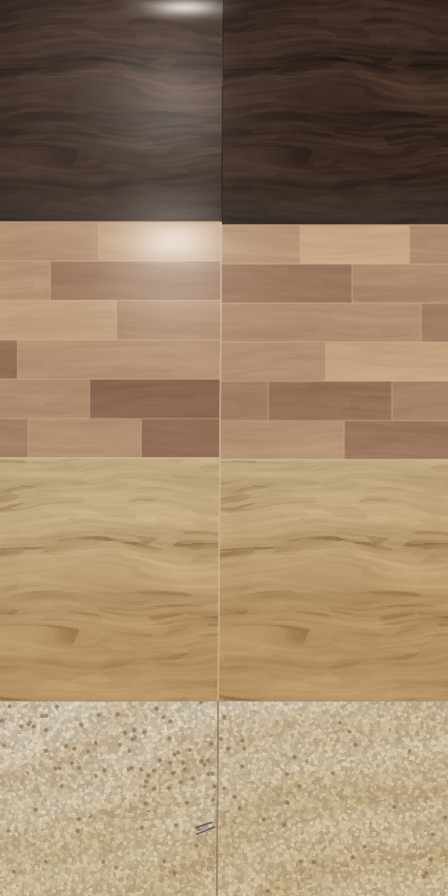
A Shadertoy shader for this texture:

```glsl
#define DARK_END 0.495
#define PLANK_END 1.022
#define OAK_END 1.565
#define SEAM_X 0.498
#define SEAM_LEAN 0.007
#define ROWS 6.0
#define EYE_SIZE vec2(0.10, 0.020)
#define SPECK_SCALE 125.0
#define LAMP_TINT vec3(0.96, 0.94, 0.92)

vec2 hash2(vec2 p) {
    vec3 q = fract(p.xyx * vec3(0.1031, 0.1030, 0.0973));
    q += dot(q, q.yzx + 33.33);
    return fract((q.xx + q.yz) * q.zy);
}

// Cellular noise: nearest distance and the id of that cell
vec2 cells(vec2 p) {
    vec2 base = floor(p), best = vec2(9.0, 0.0);
    for (int j = -1; j <= 1; j++)
    for (int i = -1; i <= 1; i++) {
        vec2 cell = base + vec2(i, j);
        vec2 rnd = hash2(cell);
        float d = length(cell + rnd - p);
        if (d < best.x) best = vec2(d, fract(rnd.x * 17.0 + rnd.y * 31.0));
    }
    return best;
}

float blob(vec2 p, vec2 center, vec2 size) {
    vec2 d = (p - center) / size;
    return exp(-dot(d, d));
}

float line(float d, float halfWidth, float px) {
    return 1.0 - smoothstep(halfWidth, halfWidth + px, abs(d));
}

float segment(vec2 p, vec2 a, vec2 b) {
    vec2 ab = b - a;
    return length(p - a - ab * clamp(dot(p - a, ab) / dot(ab, ab), 0.0, 1.0));
}

// Height field whose contours bend around two knots
float contour(vec2 p) {
    float h = p.y + 0.010 * sin(p.x * 10.0 + p.y * 9.0) + 0.004 * sin(p.x * 25.0 - p.y * 31.0);
    h += 0.034 * blob(p, vec2(0.245, 0.0), EYE_SIZE);
    return h + 0.028 * blob(p, vec2(0.10, 0.14), EYE_SIZE);
}

// Layered sines for rings, stretched cells for fibres; about -1 to 1
float grain(float x, float h) {
    float sum = 0.0, freq = 38.0, amp = 0.36;
    for (int i = 0; i < 5; i++) {
        float k = float(i);
        sum += amp * sin(h * freq + k * 1.7 + 1.4 * sin(x * (4.0 + 3.0 * k) + h * freq * 0.37));
        freq *= 1.83;
        amp *= 0.80;
    }
    float fibre = cells(vec2(x * 9.0, h * 130.0)).y + cells(vec2(x * 16.0, h * 60.0)).y - 1.0;
    return 0.65 * sum + 0.5 * fibre;
}

vec3 darkWood(vec2 q) {
    float g = grain(q.x, contour(q));
    float band = 0.5 + 0.5 * sin(q.y * 43.0 + 2.0 * sin(q.x * 5.0));
    vec3 c = mix(vec3(0.12, 0.085, 0.07), vec3(0.38, 0.275, 0.215), clamp(0.36 + 0.34 * g + 0.12 * band, 0.0, 1.0));
    return mix(c, vec3(0.20, 0.19, 0.18), 0.4 * smoothstep(0.16, 0.30, q.y));
}

vec3 oak(vec2 q, float x) {
    float g = grain(q.x, contour(q));
    float band = sin(q.y * 45.0 + 1.5 * sin(q.x * 6.0));
    vec3 c = mix(vec3(0.755, 0.665, 0.515), vec3(0.70, 0.565, 0.385), smoothstep(-0.24, 0.22, q.y + 0.12 * (x - 0.5)));
    c += vec3(0.060, 0.065, 0.065) * g + 0.014 * band;
    return c - vec3(0.07, 0.08, 0.08) * smoothstep(0.35, 1.0, -g);
}

// Staggered boards: two split positions and three tones per row
vec3 planks(vec2 p, float side, float top, float bottom, float px) {
    vec2 splits[12] = vec2[12](
        vec2(0.221, 2.0), vec2(0.112, 2.0), vec2(0.260, 2.0), vec2(0.039, 2.0), vec2(0.200, 2.0), vec2(0.063, 0.315),
        vec2(0.670, 0.914), vec2(0.786, 2.0), vec2(0.940, 2.0), vec2(0.727, 2.0), vec2(0.599, 0.875), vec2(0.768, 2.0));
    vec3 tones[12] = vec3[12](
        vec3(0.65, 0.80, 0.0), vec3(0.65, 0.30, 0.0), vec3(0.85, 0.55, 0.0),
        vec3(0.20, 0.62, 0.0), vec3(0.55, 0.06, 0.0), vec3(0.40, 0.65, 0.14),
        vec3(0.70, 0.95, 0.60), vec3(0.30, 0.55, 0.0), vec3(0.60, 0.35, 0.0),
        vec3(0.60, 0.90, 0.0), vec3(0.38, 0.23, 0.45), vec3(0.66, 0.28, 0.0));
    float pitch = (bottom - top) / ROWS;
    float row = clamp(floor((p.y - top) / pitch), 0.0, ROWS - 1.0);
    int index = int(row + side * ROWS);
    vec2 cut = splits[index];
    vec3 tone = tones[index];
    vec2 past = smoothstep(cut - px, cut + px, p.xx);
    float shade = mix(mix(tone.x, tone.y, past.x), tone.z, past.y);
    float offset = float(index) * 1.37 + step(cut.x, p.x) * 3.1 + step(cut.y, p.x) * 5.3;
    float h = p.y + 0.007 * sin(p.x * 13.0 + offset * 4.0) + offset;
    vec3 c = mix(vec3(0.53, 0.385, 0.305), vec3(0.785, 0.665, 0.53), shade);
    c += 0.036 * grain(p.x + offset, h);
    float rowEdge = line(p.y - top - pitch * floor((p.y - top) / pitch + 0.5), 0.0008, px);
    float endEdge = max(line(p.x - cut.x, 0.0006, px), line(p.x - cut.y, 0.0006, px));
    return mix(c, vec3(0.80, 0.67, 0.55), 0.42 * max(rowEdge, endEdge));
}

vec3 stone(vec2 p) {
    float vein = sin((p.y + 0.38 * p.x) * 34.0 + 1.8 * sin(p.x * 7.0 - p.y * 5.0)) + 0.5 * sin((p.y + 0.3 * p.x) * 87.0 + 2.0 * sin(p.x * 11.0));
    vec3 c = mix(vec3(0.785, 0.735, 0.655), vec3(0.75, 0.675, 0.54), smoothstep(1.5, 2.1, p.y + 0.25 * p.x));
    c -= vec3(0.012, 0.020, 0.030) * vein;
    vec2 fine = cells(p * SPECK_SCALE), coarse = cells(p * SPECK_SCALE * 0.48);
    c += 0.14 * (fine.y - 0.5) + 0.06 * (0.5 - fine.x);
    // Rusty chips gather in a few patches
    float patchy = blob(p, vec2(0.33, 1.72), vec2(0.19, 0.09)) + 0.5 * blob(p, vec2(0.12, 1.63), vec2(0.18, 0.06));
    float chip = step(0.96 - 0.22 * patchy, coarse.y) * (1.0 - smoothstep(0.15, 0.42, coarse.x));
    return mix(c, vec3(0.56, 0.41, 0.29), 0.7 * chip);
}

void mainImage(out vec4 fragColor, in vec2 fragCoord) {
    vec2 uv = fragCoord / iResolution.xy;
    vec2 p = vec2(uv.x, 2.0 - 2.0 * uv.y);
    float px = 1.0 / iResolution.x;
    float seam = SEAM_X - SEAM_LEAN * p.y;
    float side = step(seam, p.x);
    float x = mix(p.x + 0.026, p.x - seam, side);
    float top = DARK_END + 0.007 * side, bottom = PLANK_END + 0.004 * side;

    // Four stacked panels
    vec3 color;
    if (p.y < top) color = darkWood(vec2(x, p.y - 0.195));
    else if (p.y < bottom) color = planks(p, side, top, bottom, px);
    else if (p.y < OAK_END) color = oak(vec2(x, p.y - 1.265), p.x);
    else color = stone(p);

    // Joints between panels
    color = mix(color, vec3(0.72, 0.58, 0.49), 0.7 * line(p.y - top, 0.001, px));
    color = mix(color, vec3(0.80, 0.71, 0.57), 0.7 * line(p.y - bottom, 0.001, px));
    color = mix(color, vec3(0.66, 0.55, 0.42), 0.5 * line(p.y - OAK_END, 0.001, px));
    vec3 seamColor = p.y < top ? vec3(0.13, 0.10, 0.09) : p.y < OAK_END ? vec3(0.80, 0.71, 0.60) : vec3(0.53, 0.46, 0.39);
    color = mix(color, seamColor, 0.7 * line(p.x - seam, 0.001, px));

    // Lamp reflections, weaker across the seam
    float glow;
    if (p.y < top) {
        glow = 0.75 * blob(p, vec2(0.415, 0.016), vec2(0.085, 0.020)) + 0.22 * blob(p, vec2(0.40, 0.23), vec2(0.16, 0.15));
        glow += 0.20 * blob(p, vec2(0.39, 0.49), vec2(0.12, 0.06)) + 0.09 * blob(p, vec2(0.25, 0.2), vec2(0.35, 0.4));
    } else {
        glow = 0.50 * blob(p, vec2(0.385, 0.535), vec2(0.10, 0.05)) + 0.32 * blob(p, vec2(0.39, 0.60), vec2(0.17, 0.15));
    }
    color = mix(color, LAMP_TINT, clamp(glow * mix(1.0, 0.45, side), 0.0, 0.95));

    // Two short pen strokes
    float ink = min(segment(p, vec2(0.440, 1.862), vec2(0.478, 1.846)), segment(p, vec2(0.438, 1.847), vec2(0.472, 1.836)));
    color = mix(color, vec3(0.29, 0.31, 0.40), 0.75 * line(ink, 0.001, px));
    fragColor = vec4(clamp(color, 0.0, 1.0), 1.0);
}
```
